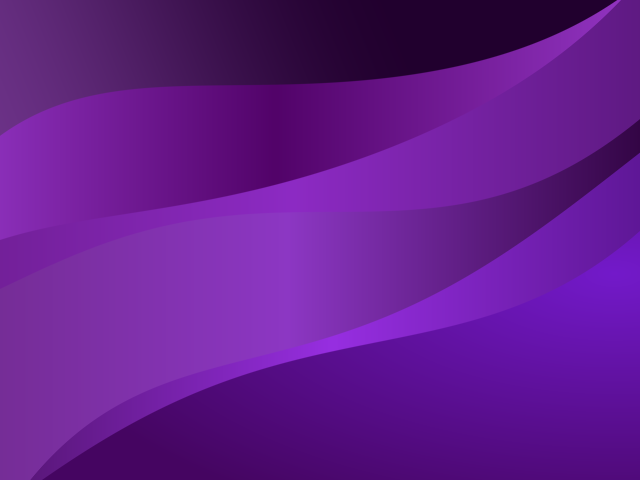
Give the GLSL for this background, as a WebGL 1 fragment shader.

```glsl
precision highp float;
// Draws overlapping violet ribbons sweeping upward between a dark sky and a glowing lower corner.

uniform vec2 u_resolution;

#define EDGE_SOFTNESS 0.8
#define GLOW_CENTER vec2(0.96, 0.43)
#define GLOW_STRETCH vec2(1.0, 1.65)
#define GLOW_RADIUS 0.94
#define SKY_TILT 0.3
#define SKY_FADE 0.70

// Height of a smooth curve through six evenly spaced knots (quintic Lagrange form).
float curve(float x, vec3 leftKnots, vec3 rightKnots) {
    float a = 5.0 * x, b = a - 1.0, c = a - 2.0;
    float d = a - 3.0, e = a - 4.0, f = a - 5.0;
    vec3 leftWeights = vec3(-b*c*d*e*f / 120.0, a*c*d*e*f / 24.0, -a*b*d*e*f / 12.0);
    vec3 rightWeights = vec3(a*b*c*e*f / 12.0, -a*b*c*d*f / 24.0, a*b*c*d*e / 120.0);
    return dot(leftKnots, leftWeights) + dot(rightKnots, rightWeights);
}

// Three-colour horizontal sheen whose middle colour sits at x = peak.
vec3 sheen(float x, float peak, vec3 left, vec3 middle, vec3 right) {
    vec3 rising = mix(left, middle, clamp(x / peak, 0.0, 1.0));
    return mix(rising, right, clamp((x - peak) / (1.0 - peak), 0.0, 1.0));
}

// Antialiased coverage of the area below an edge.
float below(float y, float edge) {
    float softness = EDGE_SOFTNESS / u_resolution.y;
    return 1.0 - smoothstep(-softness, softness, y - edge);
}

void main() {
    vec2 uv = gl_FragCoord.xy / u_resolution;
    float x = uv.x, y = uv.y;

    // Ribbon edges, from top to bottom
    float crestEdge = curve(x, vec3(0.717, 0.813, 0.823), vec3(0.837, 0.893, 1.035));
    float upperEdge = curve(x, vec3(0.500, 0.555, 0.605), vec3(0.6875, 0.818, 1.043));
    float middleEdge = curve(x, vec3(0.398, 0.509, 0.555), vec3(0.560, 0.601, 0.752));
    float lowerEdge = curve(x, vec3(-0.087, 0.167, 0.256), vec3(0.3385, 0.483, 0.682));
    float baseEdge = curve(x, vec3(-0.0625, 0.113, 0.227), vec3(0.290, 0.359, 0.519));

    // Sky and ribbon colours
    float skyShade = smoothstep(-0.1, SKY_FADE, x + SKY_TILT * (y - 0.75));
    vec3 sky = mix(vec3(0.43, 0.20, 0.54), vec3(0.13, 0.0, 0.18), skyShade);
    vec3 crest = sheen(x, 0.43, vec3(0.54, 0.18, 0.72),
                       vec3(0.32, 0.01, 0.41), vec3(0.58, 0.21, 0.77));
    vec3 upper = sheen(x, 0.46, vec3(0.45, 0.125, 0.60),
                       vec3(0.55, 0.165, 0.765), vec3(0.37, 0.10, 0.51));
    vec3 middle = sheen(x, 0.45, vec3(0.46, 0.175, 0.59),
                        vec3(0.55, 0.215, 0.765), vec3(0.20, 0.02, 0.27));
    vec3 lower = sheen(x, 0.52, vec3(0.33, 0.08, 0.44),
                       vec3(0.59, 0.18, 0.88), vec3(0.37, 0.09, 0.59));

    // Radial glow behind the lowest edge
    float glowDistance = length((uv - GLOW_CENTER) * GLOW_STRETCH) / GLOW_RADIUS;
    vec3 base = mix(vec3(0.45, 0.10, 0.79), vec3(0.27, 0.02, 0.38), clamp(glowDistance, 0.0, 1.0));

    // Layers painted from back to front
    vec3 color = mix(sky, crest, below(y, crestEdge));
    color = mix(color, upper, below(y, upperEdge));
    color = mix(color, middle, below(y, middleEdge));
    color = mix(color, lower, below(y, lowerEdge));
    color = mix(color, base, below(y, baseEdge));
    gl_FragColor = vec4(color, 1.0);
}
```
